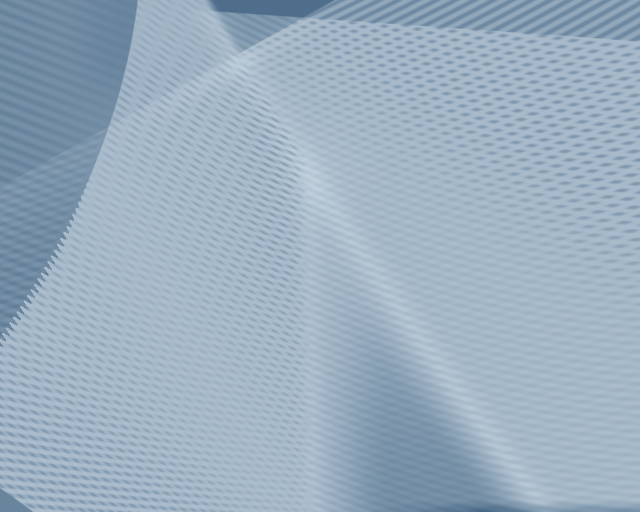
Reproduce this background procedurally as a WebGL 1 fragment shader.

```glsl
precision highp float;
uniform vec2 u_resolution;

// One where a family of parallel threads leaves a gap
float gap(float phase) {
  return smoothstep(0.2, 0.85, abs(2.0 * fract(phase) - 1.0));
}

// Antialiased step across a signed distance
float cover(float d) {
  float w = 1.0 / u_resolution.y;
  return smoothstep(-w, w, d);
}

float glow(float d, float width) {
  return exp(-d * d / (width * width));
}

void main() {
  vec2 p = gl_FragCoord.xy / u_resolution.y;
  p.x *= 1.2488 * u_resolution.y / u_resolution.x;
  float drop = 1.0 - p.y;

  // Thread families
  float falling = gap(58.0 * (p.y + 0.08 * p.x + 0.55 * p.x * p.y));
  float steep = gap(58.0 * (p.y + 0.95 * p.x));
  float rising = gap(60.0 * (1.1 * p.y - 0.45 * p.x * (0.4 + 0.6 * p.y)));
  float shallow = gap(64.0 * (p.y + 0.75 * p.x - 0.27 * p.x * p.x));
  float pleat = gap(46.0 * (p.y + 0.38 * p.x));

  // Signed distances to the sheet borders
  float comb = 0.018 * steep * (1.0 - smoothstep(0.45, 0.68, p.y));
  float leftEdge = p.x - 0.269 + 0.12 * drop + 0.44 * drop * drop - comb;
  float ridge = p.x - 0.407 - 0.58 * drop - 0.09 * drop * drop;
  float spine = p.x - 0.586 - 0.015 * drop;
  float arc = 0.634 + 0.56 * p.x - p.y;
  float topLine = 1.007 - 0.07 * p.x - p.y;

  // Dark folds on the left
  float underArc = cover(arc);
  float tone = 0.40 - 0.12 * pleat * (1.0 - 0.7 * smoothstep(0.0, 0.25, p.x));
  tone -= 0.08 * smoothstep(0.10, 0.24, p.x) * smoothstep(0.75, 0.9, p.y);
  tone += underArc * (0.02 + 0.11 * glow(arc, 0.12) - 0.07 * rising);

  // Broad woven sheet on the right
  float weave = smoothstep(-0.04, 0.30, p.y - 1.098 + 0.6 * p.x);
  float sheet = 0.85 - 0.02 * weave - 0.30 * weave * shallow * rising;
  sheet -= 0.02 * weave * (shallow + rising);
  sheet -= (1.0 - weave) * (0.07 * shallow + 0.04 * rising);
  float beyondLine = mix(0.08, 0.64 - 0.30 * rising, underArc);
  float beforeArc = 0.52 - 0.12 * shallow;
  float right = mix(beyondLine, mix(beforeArc, sheet, underArc), cover(topLine));

  // Shaded wedge between the spine and the ridge
  float shade = smoothstep(-0.01, 0.17, spine) * smoothstep(0.0, 0.13, -ridge);
  shade *= 1.0 - smoothstep(0.0, 0.66, p.y);
  float wedge = 0.87 - 0.44 * shade - 0.10 * shallow * (1.0 - 0.4 * shade);
  wedge -= 0.03 * rising;

  // Bright sheet on the left, its weave fading along a diagonal
  float calm = glow(p.x - 0.20 - 0.55 * (0.62 - p.y), 0.13);
  float neck = smoothstep(0.78, 0.95, p.y);
  float left = 0.86 - 0.17 * falling * steep * (1.0 - 0.7 * max(calm, neck));
  left -= 0.05 * falling + 0.03 * steep + 0.06 * (1.0 - underArc);
  left -= 0.12 * falling * (1.0 - smoothstep(0.1, 0.45, p.y + 0.7 * p.x));
  left -= 0.12 * falling * glow(spine + 0.05, 0.06) * smoothstep(0.3, 0.75, p.y);

  // Layer the sheets
  float inner = mix(left, wedge, smoothstep(-0.02, 0.02, spine));
  float body = mix(inner, right, smoothstep(-0.012, 0.012, ridge));
  tone = mix(tone, body, cover(leftEdge));

  // Soft highlights on the folds
  float lower = 1.0 - smoothstep(0.62, 0.76, p.y);
  tone += 0.09 * glow(ridge + 0.01, 0.034) * cover(leftEdge) * cover(topLine);
  tone += 0.05 * glow(spine - 0.01, 0.022) * lower;
  tone += 0.06 * glow(length(p - vec2(0.60, 0.65)), 0.09);
  tone += 0.08 * glow(arc - 0.02, 0.025) * glow(p.x - 0.45, 0.14);

  // Shadow along the bottom border and in the left corner
  tone -= 0.35 * (1.0 - smoothstep(0.0, 0.025, p.y)) * smoothstep(0.7, 1.0, p.x);
  tone = mix(0.30, tone, cover(p.y + 0.72 * p.x - 0.047));

  vec3 deepBlue = vec3(0.27, 0.40, 0.52);
  vec3 paleBlue = vec3(0.74, 0.80, 0.85);
  gl_FragColor = vec4(mix(deepBlue, paleBlue, clamp(tone, 0.0, 1.1)), 1.0);
}
```
